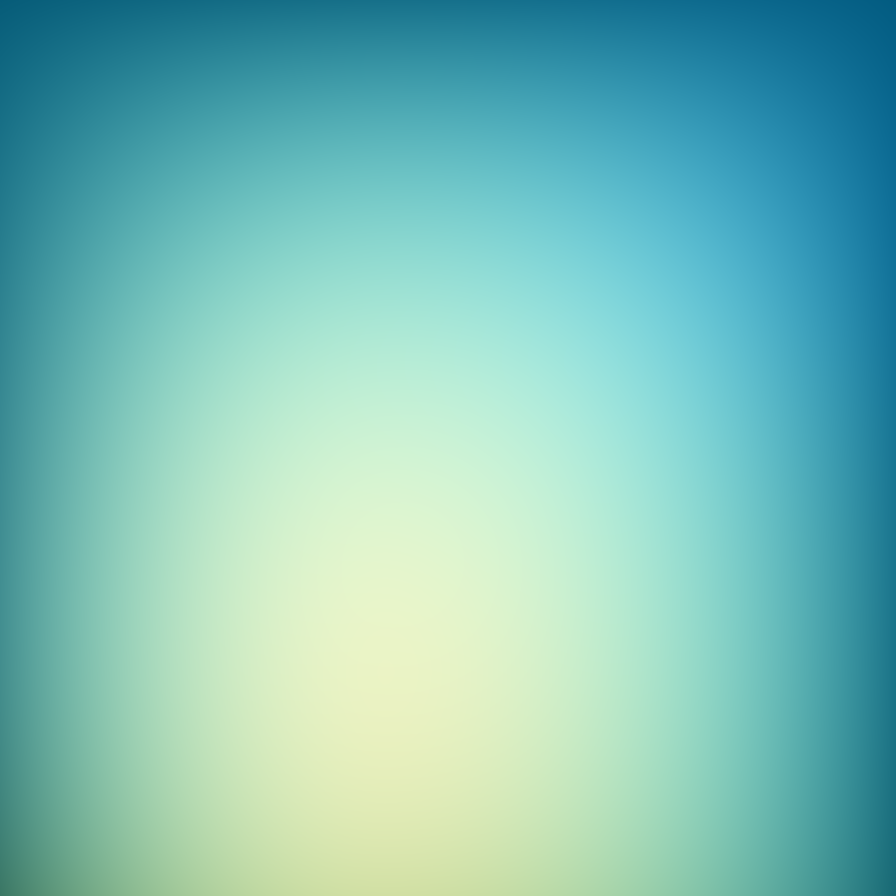
Write a Shadertoy shader that draws this background.

```glsl
// A soft luminous backdrop: a cream glow low in the frame melts into mint, then teal.
// The glow is a product of two lopsided cosine falloffs, coloured by a quadratic ramp;
// a blue haze, a warm base and a muted left side then tint the result.

const vec2 GLOW_CENTER = vec2(0.43, 0.25);
const vec2 HAZE_CENTER = vec2(0.85, 0.75);
const float GLOW_PEAK = 0.92;

const vec3 DEEP_TEAL = vec3(0.0, 0.33, 0.45);
const vec3 RAMP_SLOPE = vec3(1.0, 1.27, 0.97);
const vec3 RAMP_CURVE = vec3(0.0, -0.62, -0.62);

const vec3 BLUE_HAZE = vec3(0.0, 0.04, 0.11);
const vec3 WARM_BASE = vec3(0.0, -0.08, -0.19);
const vec3 MUTED_SIDE = vec3(0.0, -0.045, -0.06);

// Cosine bump with a separate falloff rate on each side of its center.
float lopsidedBump(float position, float center, float rateBelow, float rateAbove) {
    float offset = position - center;
    return cos(offset * (offset < 0.0 ? rateBelow : rateAbove));
}

// Teal through mint to cream as the light level rises.
vec3 lightRamp(float level) {
    return DEEP_TEAL + level * (RAMP_SLOPE + level * RAMP_CURVE);
}

float roundFalloff(vec2 position, vec2 center, float sharpness) {
    vec2 offset = position - center;
    return exp(-sharpness * dot(offset, offset));
}

void mainImage(out vec4 fragColor, in vec2 fragCoord) {
    vec2 uv = fragCoord / iResolution.xy;

    // Main glow
    float across = lopsidedBump(uv.x, GLOW_CENTER.x, 2.99, 2.56);
    float upward = lopsidedBump(uv.y, GLOW_CENTER.y, 1.9, 1.97);
    vec3 color = lightRamp(GLOW_PEAK * across * upward);

    // Blue haze at the upper right
    color += BLUE_HAZE * roundFalloff(uv, HAZE_CENTER, 10.0);

    // Yellowish base, weaker toward the right
    float baseWeight = exp(-uv.y / 0.18) * mix(1.0, 0.45, smoothstep(0.5, 1.0, uv.x));
    color += WARM_BASE * baseWeight;

    // Muted green on the lower left side
    float sideWeight = (1.0 - smoothstep(0.0, 0.4, uv.x)) * (1.0 - smoothstep(0.4, 1.0, uv.y));
    color += MUTED_SIDE * sideWeight;

    fragColor = vec4(clamp(color, 0.0, 1.0), 1.0);
}
```
